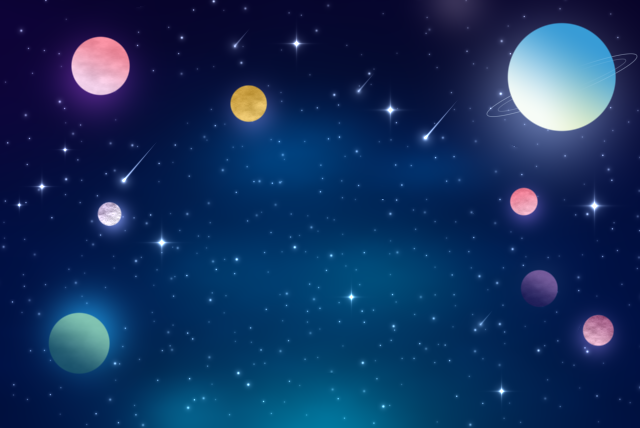
Give the GLSL for this background, as a Shadertoy shader.

```glsl
// Night sky with glowing blue clouds, scattered stars and small planets.
// Gaussian glows build the clouds; hashed grids place the stars; shaded discs
// with halos make the planets; tapered segments make the meteors.

float hash(vec2 p) {
    vec3 q = fract(vec3(p.xyx) * 0.1031);
    q += dot(q, q.yzx + 33.33);
    return fract((q.x + q.y) * q.z);
}

float noise(vec2 p) {
    vec2 i = floor(p), f = fract(p);
    f = f * f * (3.0 - 2.0 * f);
    return mix(mix(hash(i), hash(i + vec2(1, 0)), f.x),
               mix(hash(i + vec2(0, 1)), hash(i + 1.0), f.x), f.y);
}

float fbm(vec2 p) {
    float sum = 0.0, amp = 0.5;
    for (int i = 0; i < 4; i++) {
        sum += amp * noise(p);
        p = p * 2.03 + 7.1;
        amp *= 0.5;
    }
    return sum;
}

float glow(vec2 p, vec2 centre, vec2 radius) {
    vec2 d = (p - centre) / radius;
    return exp(-dot(d, d));
}

vec3 cloud(vec3 col, vec2 p, vec2 centre, vec2 radius, vec3 tint, float alpha) {
    return mix(col, tint, alpha * glow(p, centre, radius));
}

// Deep sky, then clouds from broad to small
vec3 sky(vec2 p) {
    vec2 q = p + 0.05 * (vec2(fbm(p * 4.0), fbm(p * 4.0 + 19.0)) - 0.47);
    vec3 col = mix(vec3(0, 0.045, 0.24), vec3(0.025, 0.005, 0.15), smoothstep(0.35, 1.0, p.y));
    col = cloud(col, q, vec2(0, 0.84), vec2(0.32, 0.24), vec3(0.07, 0.01, 0.25), 0.7);
    col = cloud(col, q, vec2(0.74, 0.34), vec2(0.52, 0.44), vec3(0, 0.17, 0.37), 0.9);
    col = cloud(col, q, vec2(0.68, 0.63), vec2(0.18, 0.11), vec3(0, 0.29, 0.54), 0.8);
    col = cloud(col, q, vec2(1, 0.6), vec2(0.12, 0.06), vec3(0, 0.23, 0.47), 0.6);
    col = cloud(col, q, vec2(0.88, 0.34), vec2(0.21, 0.11), vec3(0, 0.34, 0.51), 0.75);
    col = cloud(col, q, vec2(0.54, 0.36), vec2(0.16, 0.09), vec3(0, 0.27, 0.46), 0.5);
    col = cloud(col, q, vec2(0.76, 0), vec2(0.46, 0.24), vec3(0.01, 0.3, 0.43), 0.8);
    col = cloud(col, q, vec2(0.76, -0.02), vec2(0.19, 0.12), vec3(0, 0.5, 0.65), 0.85);
    col = cloud(col, q, vec2(0.45, 0.02), vec2(0.11, 0.09), vec3(0.02, 0.42, 0.58), 0.7);
    col = cloud(col, p, vec2(1.065, 1), vec2(0.07), vec3(0.25, 0.22, 0.36), 0.8);
    return col * (0.88 + 0.25 * fbm(p * vec2(3, 6)));
}

// One hashed star per grid cell, kept away from the cell border
float stars(vec2 p, float cell, float density, float size) {
    vec2 id = floor(p / cell);
    vec2 spot = 0.15 + 0.7 * vec2(hash(id + 3.7), hash(id + 41.3));
    vec2 d = (p - (id + spot) * cell) / size;
    float power = hash(id + 87.1), r2 = dot(d, d);
    float shine = exp(-r2) + 0.18 * exp(-r2 / 9.0);
    return step(hash(id + 12.9), density) * (0.25 + 0.75 * power * power) * shine;
}

// Four-pointed star with a soft core
float sparkle(vec2 p, float size) {
    vec2 a = abs(p) / size;
    float rays = exp(-a.x * 3.5 - a.y * 18.0) + exp(-a.y * 3.5 - a.x * 18.0);
    return rays + 0.6 * exp(-dot(a, a) * 35.0) + 0.15 * exp(-dot(a, a) * 5.0);
}

// Tapered trail with a bright head; longer ones shine more
float meteor(vec2 p, vec2 head, vec2 trail) {
    float t = clamp(dot(p - head, trail) / dot(trail, trail), 0.0, 1.0);
    float streak = (1.0 - t) * glow(p, head + trail * t, vec2(mix(0.0024, 0.001, t)));
    return length(trail) * (7.0 * streak + 6.0 * glow(p, head, vec2(0.006)) + 2.0 * glow(p, head, vec2(0.018)));
}

// Mottled disc shaded along the light, with a halo on its lit side
vec3 planet(vec3 col, vec2 p, vec2 centre, float r, vec2 light, vec3 dark, vec3 lit, float mottle, vec3 halo) {
    vec2 q = (p - centre) / r, dir = normalize(light);
    float edge = 1.0 / (iResolution.y * r);
    vec3 body = mix(dark, lit, smoothstep(-0.9, 0.9, dot(q, dir)));
    body += mottle * (fbm(q * vec2(2.5, 4) + centre * 20.0) - 0.47);
    col += halo * glow(q, dir * 0.45, vec2(1.2));
    return mix(col, body, smoothstep(edge, -edge, length(q) - 1.0));
}

float ring(vec2 p, vec2 radii, float angle) {
    float c = cos(angle), s = sin(angle);
    vec2 q = mat2(c, -s, s, c) * p;
    float k = length(q / radii);
    float d = abs(k - 1.0) * k / max(length(q / (radii * radii)), 0.001);
    return smoothstep(0.0025, 0.0, d);
}

void mainImage(out vec4 fragColor, in vec2 fragCoord) {
    vec2 p = fragCoord / iResolution.y;
    vec3 col = sky(p), white = vec3(0.85, 0.92, 1);

    // Scattered stars, denser toward the lower middle
    float band = 0.35 + 0.65 * glow(p, vec2(0.8, 0.32), vec2(0.7, 0.42));
    col += white * (0.6 * stars(p, 0.043, 0.75 * band, 0.0017) + 0.85 * stars(p + 0.31, 0.085, 0.7 * band, 0.0028));

    // Sparkles: position, size
    vec3 sparks[9] = vec3[9](vec3(0.693, 0.898, 0.04), vec3(0.912, 0.743, 0.045), vec3(0.152, 0.65, 0.022),
        vec3(0.098, 0.564, 0.032), vec3(0.045, 0.521, 0.02), vec3(0.378, 0.433, 0.045),
        vec3(0.821, 0.306, 0.03), vec3(1.389, 0.519, 0.05), vec3(1.172, 0.086, 0.032));
    for (int i = 0; i < 9; i++) col += white * sparkle(p - sparks[i].xy, sparks[i].z);

    // Meteors: head, trail length along a shared slope
    vec3 trails[5] = vec3[5](vec3(0.289, 0.578, 0.078), vec3(0.994, 0.678, 0.076),
        vec3(0.838, 0.787, 0.037), vec3(0.549, 0.893, 0.035), vec3(1.123, 0.242, 0.028));
    for (int i = 0; i < 5; i++) col += white * meteor(p, trails[i].xy, trails[i].z * vec2(1, 1.17));

    // Planets
    vec2 giant = vec2(1.3125, 0.82);
    vec3 cream = mix(vec3(0.97, 0.99, 0.97), vec3(0.9, 0.94, 0.78), smoothstep(1.25, 1.4, p.x));
    col = planet(col, p, giant, 0.126, vec2(-0.5, -0.9), vec3(0.22, 0.61, 0.84), cream, 0.0, vec3(0.42, 0.46, 0.5));
    col = planet(col, p, vec2(0.235, 0.846), 0.068, vec2(-0.4, -1), vec3(0.94, 0.53, 0.6), vec3(0.93, 0.8, 0.9), 0.18, vec3(0.3, 0.12, 0.32));
    col = planet(col, p, vec2(0.581, 0.758), 0.0425, vec2(0.5, -1), vec3(0.78, 0.61, 0.24), vec3(0.88, 0.74, 0.4), 0.25, vec3(0.25, 0.2, 0.28));
    col = planet(col, p, vec2(0.256, 0.5), 0.0275, vec2(1, -1), vec3(0.73, 0.66, 0.8), vec3(0.94, 0.92, 0.97), 0.65, vec3(0.45, 0.45, 0.6));
    col = planet(col, p, vec2(1.224, 0.529), 0.032, vec2(0.3, -1), vec3(0.92, 0.48, 0.57), vec3(0.95, 0.71, 0.79), 0.2, vec3(0.3, 0.2, 0.35));
    col = planet(col, p, vec2(1.26, 0.326), 0.043, vec2(0.5, 1), vec3(0.13, 0.13, 0.36), vec3(0.46, 0.36, 0.61), 0.08, vec3(0.05));
    col = planet(col, p, vec2(1.398, 0.228), 0.036, vec2(-0.5, -1), vec3(0.62, 0.35, 0.51), vec3(0.87, 0.67, 0.77), 0.35, vec3(0.3, 0.22, 0.34));
    col = planet(col, p, vec2(0.185, 0.198), 0.071, vec2(0.6, 1), vec3(0.1, 0.32, 0.42), vec3(0.5, 0.76, 0.69), 0.05, vec3(0.1, 0.42, 0.5));

    // Thin tilted rings, faint in front of the giant
    float front = max(smoothstep(0.124, 0.128, length(p - giant)), 0.5 * smoothstep(1.34, 1.42, p.x));
    vec2 q = p - vec2(1.313, 0.801);
    float rings = ring(q, vec2(0.188, 0.027), 0.375) + 0.6 * ring(q, vec2(0.16, 0.018), 0.375);
    col = mix(col, white, 0.3 * rings * front);

    fragColor = vec4(clamp(col, 0.0, 1.0), 1);
}
```
